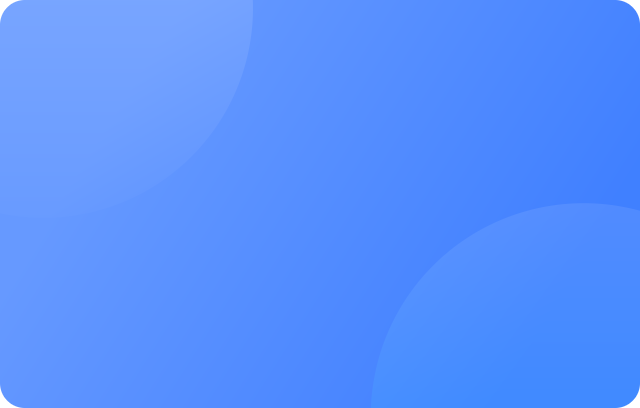
Write a WebGL 2 fragment shader that draws this background.

```glsl
#version 300 es
precision highp float;
// A blue card with rounded corners on white: a slanted linear gradient
// under two large translucent discs, each with its own vertical fade.
// Lengths are in canvas heights, with the origin at the lower left.
uniform vec2 u_resolution;
out vec4 fragColor;

// Coverage of a shape from its signed distance, softened over one pixel
float coverage(float dist) {
  return clamp(0.5 - dist * u_resolution.y, 0.0, 1.0);
}

float discDistance(vec2 p, vec2 center, float radius) {
  return length(p - center) - radius;
}

float roundedBoxDistance(vec2 p, vec2 halfSize, float radius) {
  vec2 q = abs(p) - halfSize + radius;
  return length(max(q, 0.0)) + min(max(q.x, q.y), 0.0) - radius;
}

void main() {
  vec2 p = gl_FragCoord.xy / u_resolution.y;
  vec2 size = u_resolution / u_resolution.y;
  const vec3 white = vec3(1.0);

  // Slanted base gradient, from light upper left to deep lower right
  float along = dot(vec2(p.x, 1.0 - p.y), vec2(0.845, 0.535));
  float slant = clamp((along - 0.388) / 1.163, 0.0, 1.0);
  vec3 color = mix(vec3(0.40, 0.60, 1.0), vec3(0.25, 0.50, 1.0), slant);

  // Upper left disc: a white veil that fades downwards
  float upperDisc = coverage(discDistance(p, vec2(0.106, 0.98), 0.514));
  float veil = mix(0.015, 0.115, clamp((p.y - 0.466) / 0.534, 0.0, 1.0));
  color = mix(color, white, upperDisc * veil);

  // Lower right disc: a tint running from white at the top to cyan
  float lowerDisc = coverage(discDistance(p, vec2(size.x - 0.138, -0.02), 0.522));
  float rise = clamp(p.y / 0.502, 0.0, 1.0);
  vec3 tint = mix(vec3(0.25, 0.92, 1.0), white, rise);
  color = mix(color, tint, lowerDisc * mix(0.10, 0.09, rise));

  // Rounded card outline
  float card = coverage(roundedBoxDistance(p - 0.5 * size, 0.5 * size, 0.061));
  fragColor = vec4(mix(white, color, card), 1.0);
}
```
